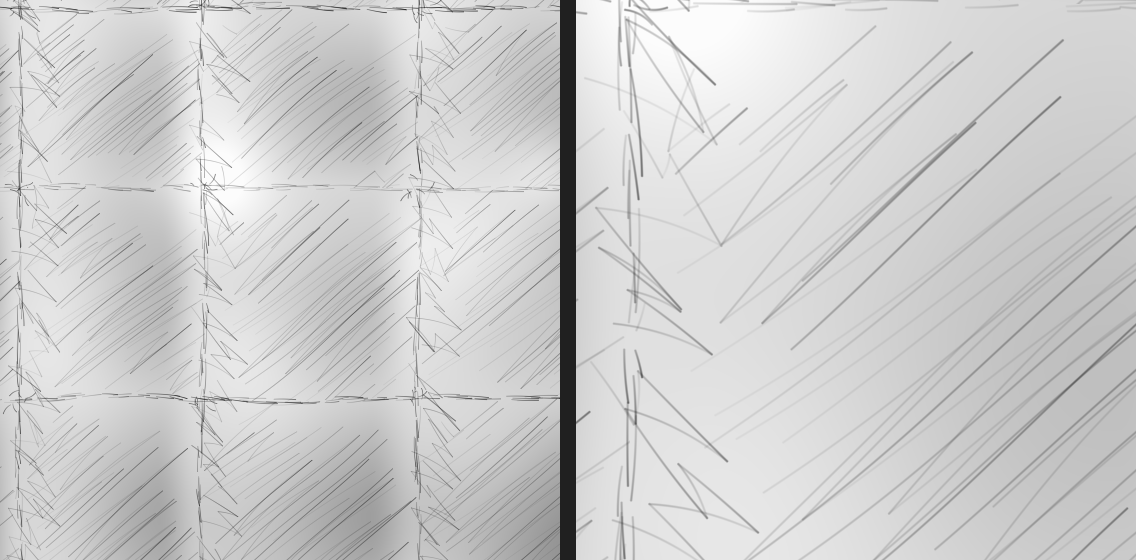
Left: the whole. Right: its middle third, enlarged.
Reproduce this pattern procedurally as a WebGL 1 fragment shader.

```glsl
precision highp float;
// Pencil-sketched grid of uneven square panels with diagonal hatching and soft grey shading.
uniform vec2 u_resolution;

// Grid lines lie at START + STEP * n + GROW * n * n, measured from the top left.
const vec2 START = vec2(0.036, 0.016);
const vec2 STEP = vec2(0.296, 0.293);
const vec2 GROW = vec2(0.030, 0.027);

const float PENCIL_WIDTH = 0.0009;

float hash(vec2 p) {
  return fract(sin(dot(p, vec2(127.1, 311.7))) * 43758.55);
}

vec2 hash2(vec2 p) {
  return vec2(hash(p), hash(p + 37.7));
}

float cornerSlope(vec2 corner, vec2 offset) {
  float angle = 6.2832 * hash(corner);
  return dot(vec2(cos(angle), sin(angle)), offset);
}

float gradientNoise(vec2 p) {
  vec2 i = floor(p);
  vec2 f = fract(p);
  vec2 s = f * f * f * (f * (f * 6.0 - 15.0) + 10.0);
  vec2 e = vec2(1.0, 0.0);
  float top = mix(cornerSlope(i, f), cornerSlope(i + e.xy, f - e.xy), s.x);
  float low = mix(cornerSlope(i + e.yx, f - e.yx), cornerSlope(i + e.xx, f - e.xx), s.x);
  return mix(top, low, s.y);
}

vec2 gridLine(vec2 n) {
  return START + STEP * n + GROW * n * n;
}

vec2 gridCoord(vec2 p) {
  return (sqrt(STEP * STEP + 4.0 * GROW * (p - START)) - STEP) / (2.0 * GROW);
}

float glow(vec2 p, vec2 centre, float radius) {
  vec2 d = (p - centre) / radius;
  return exp(-dot(d, d));
}

// Coverage of one slightly bowed pencil stroke from a to b.
float stroke(vec2 p, vec2 a, vec2 b, float bow, float px) {
  vec2 ab = b - a;
  float h = clamp(dot(p - a, ab) / dot(ab, ab), 0.0, 1.0);
  vec2 bend = vec2(-ab.y, ab.x) * bow * 4.0 * h * (1.0 - h);
  float d = length(p - a - ab * h - bend);
  float pressure = mix(0.5, 1.0, h);
  return pressure * (1.0 - smoothstep(0.0, PENCIL_WIDTH + 0.5 * px, d));
}

// Diagonal hatching of one panel; returns the light left on the paper.
float hatching(vec2 p, vec2 cell, float px) {
  vec2 lo = gridLine(cell);
  vec2 size = gridLine(cell + 1.0) - lo;
  float light = 1.0;
  vec2 lastEnd = lo + 0.1 * size;
  for (int k = 0; k < 36; k++) {
    vec2 seed = cell * 7.3 + vec2(float(k) * 1.7, 5.0);
    vec2 r = hash2(seed);
    vec2 v = hash2(seed + 91.3);
    float t = (float(k) + 1.6 * r.x) / 36.0;
    float angle = 0.66 + 0.14 * (r.y - 0.5);
    vec2 dir = vec2(cos(angle), -sin(angle));
    float reach = size.x * (0.1 + 0.5 * (1.0 - abs(2.0 * t - 1.0))) * mix(0.4, 1.0, v.x);
    vec2 mid = lo + size * mix(vec2(0.16, 0.1), vec2(0.88, 0.95), t);
    mid += dir * size.x * 0.3 * (v.y - 0.5);
    vec2 a = mid - dir * reach;
    vec2 b = mid + dir * reach;
    light *= 1.0 - mix(0.08, 0.46, r.y * r.y) * stroke(p, a, b, 0.03 * (v.x - 0.5), px);
    light *= 1.0 - 0.14 * step(0.7, r.x) * stroke(p, lastEnd, a, 0.03, px);
    lastEnd = b;
  }
  return light;
}

// Overlapping dashes along a ruled edge; q.x runs along it, q.y across.
float sketchedEdge(vec2 q, float seed, float weight, float px) {
  const float SPACING = 0.06;
  float light = 1.0;
  for (int j = -1; j <= 1; j++) {
    float id = floor(q.x / SPACING) + float(j);
    for (int k = 0; k < 4; k++) {
      vec2 key = vec2(id + 0.23 * float(k), seed);
      vec2 r = hash2(key);
      vec2 v = hash2(key + 53.1) - 0.5;
      vec2 mid = vec2((id + r.x) * SPACING, 0.009 * v.x);
      vec2 halfDash = vec2(mix(0.008, 0.032, r.y), 0.005 * v.y);
      float ink = weight * mix(0.15, 0.85, v.y + 0.5);
      light *= 1.0 - ink * stroke(q, mid - halfDash, mid + halfDash, 0.05 * v.x, px);
    }
  }
  return light;
}

vec2 toothStart(float id, float seed) {
  vec2 r = hash2(vec2(id, seed));
  return vec2(mix(-0.025, 0.035, r.x), (id + r.y) * 0.022);
}

// Zigzag scribble hanging off a vertical edge; q.x is across, q.y along.
float zigzag(vec2 q, float seed, float px) {
  float light = 1.0;
  for (int j = -5; j <= 2; j++) {
    float id = floor(q.y / 0.022) + float(j);
    vec2 r = hash2(vec2(id, seed + 11.0));
    vec2 a = toothStart(id, seed);
    vec2 b = a + mix(vec2(0.02, 0.03), vec2(0.06, 0.065), r);
    float ink = mix(0.12, 0.42, r.x) * step(0.15, r.y);
    light *= 1.0 - ink * stroke(q, a, b, 0.04 * (r.y - 0.5), px);
    light *= 1.0 - 0.6 * ink * stroke(q, b, toothStart(id + 1.0, seed), 0.05, px);
  }
  return light;
}

// Small tangle of strokes where two edges cross.
float knot(vec2 q, vec2 crossing, float px) {
  float light = 1.0;
  for (int k = 0; k < 6; k++) {
    vec2 key = crossing * 5.1 + float(k) * 2.3;
    vec2 a = (hash2(key) - 0.5) * 0.035;
    vec2 b = a + (hash2(key + 17.0) - 0.5) * 0.04;
    light *= 1.0 - 0.45 * stroke(q, a, b, 0.1, px);
  }
  return light;
}

// Smooth grey wash: each panel darkens towards its right side.
float wash(vec2 p, vec2 g) {
  vec2 f = fract(g);
  float side = smoothstep(0.1, 0.8, f.x) * (1.0 - smoothstep(0.78, 1.0, f.x));
  float dark = side * (0.35 + 0.65 * sin(3.1416 * f.y));
  float tone = 0.875 - 0.16 * dark + 0.1 * gradientNoise(p * 3.5 + 4.0);
  tone += 0.12 * glow(p, vec2(0.39, 0.32), 0.09) + 0.08 * glow(p, vec2(0.44, 0.64), 0.11);
  tone += 0.08 * glow(p, vec2(0.98, 0.3), 0.07) + 0.07 * glow(p, vec2(0.34, 0.0), 0.09);
  tone -= 0.06 * smoothstep(0.65, 0.95, p.y) + 0.08 * glow(p, vec2(1.0), 0.22);
  return min(tone, 0.99);
}

void main() {
  float px = 1.0 / u_resolution.y;
  vec2 p = vec2(gl_FragCoord.x, u_resolution.y - gl_FragCoord.y) * px;

  // Hand wobble bends every line a little.
  vec2 hand = p + 0.014 * vec2(gradientNoise(p * 3.0), gradientNoise(p * 3.0 + 19.0));

  vec2 g = gridCoord(hand);
  vec2 nearest = floor(g + 0.5);
  vec2 q = hand - gridLine(nearest);
  float column = floor(g.x + 0.25);
  float acrossColumn = hand.x - gridLine(vec2(column)).x;
  float rowWeight = 0.4 + 0.4 * abs(nearest.y - 1.0);

  float tone = wash(p, g);
  tone *= hatching(hand, floor(g), px);
  tone *= zigzag(vec2(acrossColumn, hand.y), column * 3.7 + 2.0, px);
  tone *= sketchedEdge(vec2(hand.x, q.y), nearest.y + 8.0, rowWeight, px);
  tone *= sketchedEdge(vec2(hand.y, q.x), nearest.x + 40.0, 0.65, px);
  tone *= knot(q, nearest, px);
  gl_FragColor = vec4(vec3(tone), 1.0);
}
```
